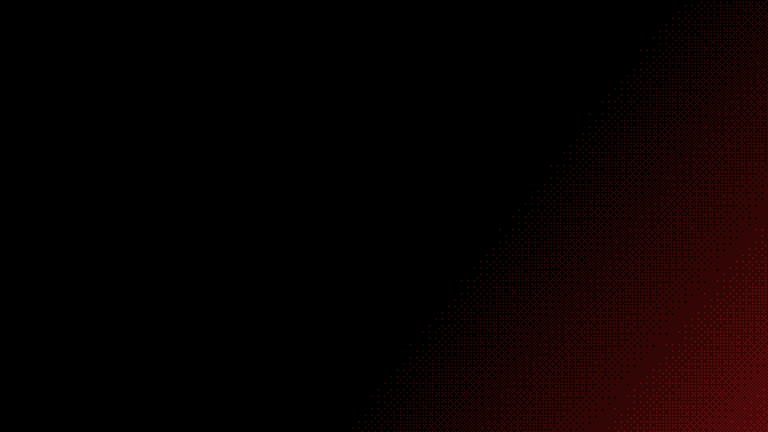
This background is drawn by a Shadertoy shader. Its source:

```glsl
#define COLUMNS 480.0
#define PATTERN_SHIFT vec2(0.0, 2.0)
#define SLOPE 0.78
#define GLOW_START 0.785
#define BAND_WIDTH 0.59
#define LEVEL_COLOR vec3(0.20, 0.022, 0.022)
#define SAMPLES 4

// Ordered dither thresholds, built up from a 2x2 matrix
float bayer2(vec2 cell) {
    cell = floor(cell);
    return fract(cell.x * 0.5 + cell.y * cell.y * 0.75);
}

float bayer4(vec2 cell) {
    return bayer2(cell * 0.5) * 0.25 + bayer2(cell);
}

float bayer8(vec2 cell) {
    return bayer4(cell * 0.5) * 0.25 + bayer2(cell);
}

// Diagonal glow, quantised to whole brightness levels per cell
vec3 ditheredGlow(vec2 point) {
    float cellSize = iResolution.x / COLUMNS;
    vec2 cell = floor(point / cellSize);
    vec2 center = (cell + 0.5) * cellSize / iResolution.y;
    float ramp = (center.x - SLOPE * center.y - GLOW_START) / BAND_WIDTH;
    float threshold = bayer8(cell + PATTERN_SHIFT) + 0.5 / 64.0;
    float level = floor(max(ramp, 0.0) + 1.0 - threshold);
    return LEVEL_COLOR * level;
}

void mainImage(out vec4 fragColor, in vec2 fragCoord) {
    // Average over the pixel area to smooth the cell edges
    vec3 color = vec3(0.0);
    for (int y = 0; y < SAMPLES; y++) {
        for (int x = 0; x < SAMPLES; x++) {
            vec2 offset = (vec2(x, y) + 0.5) / float(SAMPLES) - 0.5;
            color += ditheredGlow(fragCoord + offset);
        }
    }
    fragColor = vec4(color / float(SAMPLES * SAMPLES), 1.0);
}
```
